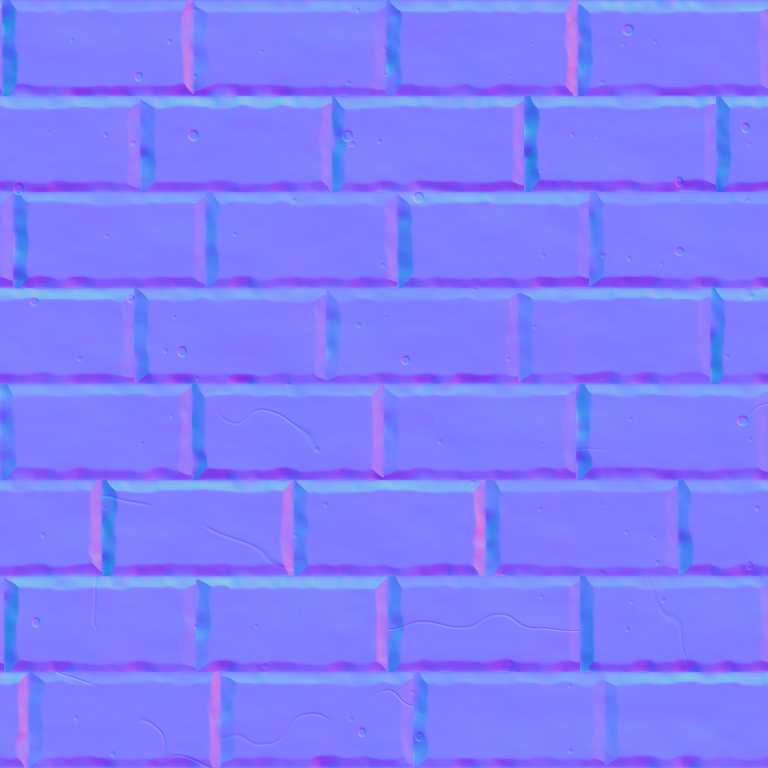
This texture map is drawn by a WebGL 2 fragment shader. Its source:

```glsl
#version 300 es
precision highp float;
// Tangent-space normal map of a bevelled brick wall, 4 bricks across and 8 down.
// A height field (bevels, worn edges, pits, cracks, grain) is built per brick,
// and its slope by central differences is packed into red, green and blue.
uniform vec2 u_resolution;
out vec4 outColor;

const vec2 BRICKS = vec2(4.0, 8.0);
const vec2 BRICK_SIZE = 1.0 / BRICKS;
// Sideways shift of each course in brick widths, bottom course first
const float COURSE_SHIFT[8] = float[8](0.15, 0.02, 0.53, 0.0, 0.70, 0.07, 0.73, 0.01);
const vec2 FACE_TILT = vec2(0.012, -0.014);
const float SAMPLE_STEP = 0.0009;

struct Brick { vec2 origin; vec2 id; };

vec2 hash2(vec2 p) {
  vec3 q = fract(p.xyx * vec3(0.1031, 0.1030, 0.0973));
  q += dot(q, q.yzx + 33.33);
  return fract((q.xx + q.yz) * q.zy);
}

// Value noise with whole-number frequency, so that it wraps over the canvas
float noise(vec2 p, vec2 freq, float seed) {
  vec2 cell = floor(p * freq);
  vec2 f = fract(p * freq);
  f = f * f * f * (f * (f * 6.0 - 15.0) + 10.0);
  float a = hash2(mod(cell, freq) + seed).x;
  float b = hash2(mod(cell + vec2(1, 0), freq) + seed).x;
  float c = hash2(mod(cell + vec2(0, 1), freq) + seed).x;
  float d = hash2(mod(cell + vec2(1, 1), freq) + seed).x;
  return mix(mix(a, b, f.x), mix(c, d, f.x), f.y);
}

Brick findBrick(vec2 p) {
  float row = clamp(floor(p.y * BRICKS.y), 0.0, BRICKS.y - 1.0);
  float shift = COURSE_SHIFT[int(row)];
  float column = floor(p.x * BRICKS.x - shift);
  return Brick(vec2(column + shift, row) * BRICK_SIZE, vec2(mod(column, BRICKS.x), row));
}

// Depth below the face at distance d from a joint; soft at crest and joint
float bevel(float d, float width, float slope) {
  float t = width - sqrt(d * d + 0.000009);
  return slope * 0.5 * (t + sqrt(t * t + 0.000002));
}

// Four bevels, each with its own steepness and a ragged crest
float edgeDepth(vec2 p, vec2 q, vec2 id) {
  vec2 side = hash2(id + 11.0);
  vec2 cap = hash2(id + 47.0);
  float wave = noise(p, vec2(38.0), 3.0) - 0.5;
  float chip = noise(p, vec2(76.0, 60.0), 9.0) - 0.5;
  float ragged = 0.0055 * wave + 0.0025 * chip;
  float wear = 0.95 + 0.7 * wave;
  vec2 far = BRICK_SIZE - q;
  float left = bevel(q.x, 0.018 + ragged, mix(0.16, 0.58, side.x) * wear);
  float right = bevel(far.x, 0.015 - ragged, mix(0.15, 0.75, pow(side.y, 3.0)) * wear);
  float bottom = bevel(q.y, 0.0135 + ragged, mix(0.34, 0.50, cap.x) * wear);
  float top = bevel(far.y, 0.0155 - ragged, mix(0.22, 0.58, cap.y) * wear);
  return max(max(left, right), max(bottom, top));
}

// Flat-floored dents, at most one in each cell of a grid
float pitDepth(vec2 p, float grid, float chance, float size, float seed) {
  vec2 cell = mod(floor(p * grid), grid);
  vec2 place = hash2(cell + seed);
  vec2 kind = hash2(cell + seed + 131.0);
  float radius = size * grid * mix(0.6, 1.1, kind.y);
  vec2 offset = fract(p * grid) - mix(vec2(0.3), vec2(0.7), place);
  offset.x *= mix(0.8, 1.3, place.y);
  float dent = 1.0 - smoothstep(0.55, 1.0, length(offset) / radius);
  return step(kind.x, chance) * dent * 0.14 * radius / grid;
}

// A thin wandering groove on a few bricks
float crackDepth(vec2 p, vec2 q, vec2 id) {
  vec2 pick = hash2(id + 83.0);
  float angle = 6.2832 * pick.y;
  vec2 across = vec2(cos(angle), sin(angle));
  float wander = 0.04 * (noise(p, vec2(20.0), 21.0) - 0.5);
  float d = dot(q - BRICK_SIZE * 0.5, across) + wander;
  float broken = smoothstep(0.3, 0.6, noise(p, vec2(13.0), 29.0));
  return step(pick.x, 0.24) * broken * 0.0005 * exp(-d * d / 0.000003);
}

// Broad swells and fine tooling on the stone face
float grain(vec2 p) {
  return 0.0022 * noise(p, vec2(9.0, 12.0), 5.0)
       + 0.0008 * noise(p, vec2(22.0, 34.0), 15.0)
       + 0.00020 * noise(p, vec2(60.0, 85.0), 25.0);
}

float height(vec2 p, Brick brick) {
  vec2 q = p - brick.origin;
  float pits = pitDepth(p, 14.0, 0.11, 0.0085, 61.0) + pitDepth(p, 25.0, 0.12, 0.0035, 73.0);
  return grain(p) - edgeDepth(p, q, brick.id) - pits - crackDepth(p, q, brick.id);
}

void main() {
  vec2 p = gl_FragCoord.xy / u_resolution;
  Brick brick = findBrick(p);

  // Slope of the height field, always measured on the same brick
  vec2 dx = vec2(SAMPLE_STEP, 0.0);
  vec2 dy = dx.yx;
  vec2 slope = vec2(height(p + dx, brick) - height(p - dx, brick),
                    height(p + dy, brick) - height(p - dy, brick)) / (2.0 * SAMPLE_STEP);

  vec3 normal = normalize(vec3(FACE_TILT - slope, 1.0));
  outColor = vec4(normal * 0.5 + 0.5, 1.0);
}
```
